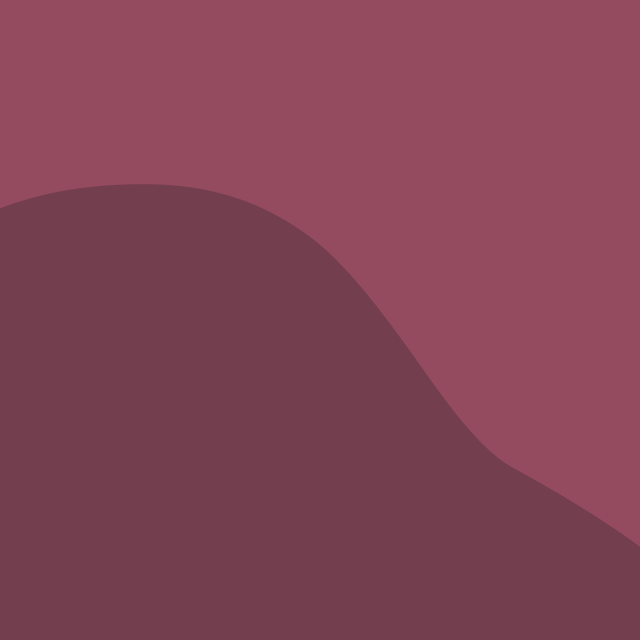
A Shadertoy shader for this background:

```glsl
// A flat two-tone backdrop: a dark plum hill below a rose sky.
// The hill's outline is a height curve of cubic Hermite spans joined
// at knots, with its edge smoothed by the screen-space gradient.

// Cubic through two knots, each given as (x, height, slope).
float hermiteSpan(float x, vec3 a, vec3 b) {
    float width = b.x - a.x;
    float t = (x - a.x) / width;
    float s = 1.0 - t;
    float blend = t * t * (3.0 - 2.0 * t);
    return mix(a.y, b.y, blend) + width * t * s * (a.z * s - b.z * t);
}

// Height of the hill at x: pick the span that holds x.
float hillHeight(float x) {
    vec3 knots[6] = vec3[6](
        vec3(0.0, 0.6745, 0.38),       // left border
        vec3(0.224, 0.7122, 0.0),      // crest
        vec3(0.4857, 0.6289, -0.75),   // shoulder
        vec3(0.6667, 0.415, -1.41),    // steepest slope
        vec3(0.8008, 0.2695, -0.55),   // foot
        vec3(1.0, 0.1458, -0.73)       // right border
    );
    int span = 0;
    for (int i = 1; i < 5; i++) {
        if (x >= knots[i].x) span = i;
    }
    return hermiteSpan(x, knots[span], knots[span + 1]);
}

void mainImage(out vec4 fragColor, in vec2 fragCoord) {
    vec2 uv = fragCoord / iResolution.xy;
    vec3 rose = vec3(0.582, 0.296, 0.373);
    vec3 plum = vec3(0.451, 0.242, 0.302);

    // Signed height above the hill, turned into pixel coverage
    float above = uv.y - hillHeight(uv.x);
    float pixel = length(vec2(dFdx(above), dFdy(above)));
    float sky = clamp(above / pixel + 0.5, 0.0, 1.0);

    fragColor = vec4(mix(plum, rose, sky), 1.0);
}
```
